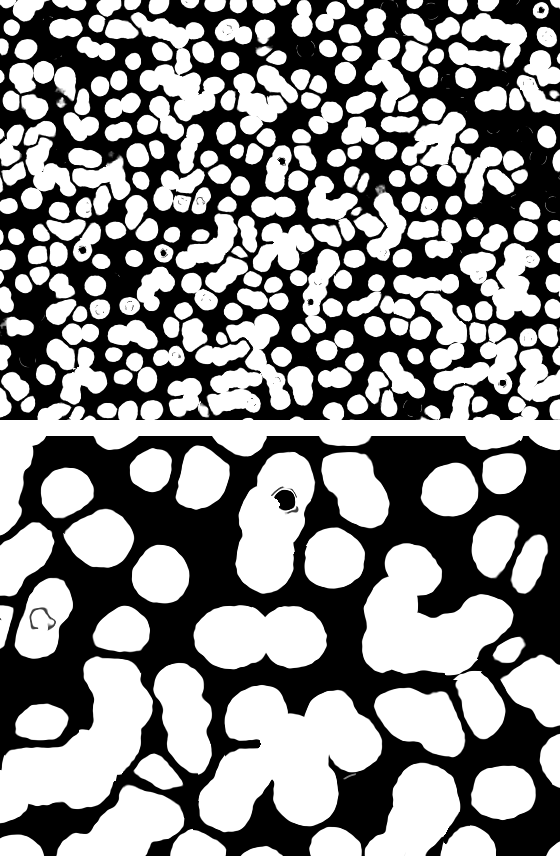
Top, the full canvas; bottom, a detail of the centre.
Give the GLSL for this pattern, as a Shadertoy shader.

```glsl
// Dense field of white rounded cells, single and in short chains, on black.

// Lengths are fractions of the canvas height, chances run from 0 to 1.
const float PITCH = 0.060;          // spacing of the cell sites
const float JITTER = 0.60;          // wander of a site, in pitches
const float RADIUS_MIN = 0.0195;
const float RADIUS_MAX = 0.0275;
const float STRETCH = 0.12;         // how oval a cell may be
const float PAIR_CHANCE = 0.34;     // sites with two or more cells
const float TRIPLE_CHANCE = 0.10;   // sites with three cells
const float LINK = 1.30;            // spacing in a chain, in radii
const float NECK = 0.006;           // rounding where chained cells meet
const float EMPTY_CHANCE = 0.06;    // sites without a cell
const float SEAM_CHANCE = 0.60;     // neighbours kept apart
const float SEAM = 0.0028;          // half width of the dark gap
const float ROUGHNESS = 0.0022;     // ragged outline
const float RING_CHANCE = 0.09;     // cells with a broken inner ring
const float HOLE_CHANCE = 0.012;    // cells with a dark core
const float LINE = 0.0007;          // half width of fine marks
const vec3 BACKGROUND = vec3(0.0);
const vec3 CELL = vec3(1.0);
const vec3 RING = vec3(0.25);
const vec3 GHOST = vec3(0.5);

float hash(vec2 p) {
    return fract(sin(dot(p, vec2(127.1, 311.7))) * 43758.55);
}

float noise(vec2 p) {
    vec2 i = floor(p), f = fract(p);
    f = f * f * (3.0 - 2.0 * f);
    return mix(mix(hash(i), hash(i + vec2(1, 0)), f.x),
               mix(hash(i + vec2(0, 1)), hash(i + vec2(1, 1)), f.x), f.y);
}

float smoothMin(float a, float b, float k) {
    float h = max(k - abs(a - b), 0.0) / k;
    return min(a, b) - 0.25 * h * h * k;
}

float ovalDistance(vec2 p, vec2 radii) {
    return (length(p / radii) - 1.0) * min(radii.x, radii.y);
}

// One to three ovals in a slightly bent row
float chainDistance(vec2 p, vec2 id, float radius) {
    float pick = hash(id + 5.31);
    float count = 1.0 + step(pick, PAIR_CHANCE) + step(pick, TRIPLE_CHANCE);
    float angle = 6.2832 * hash(id + 7.73);
    float c = cos(angle), s = sin(angle);
    p = mat2(c, -s, s, c) * p;
    float bend = hash(id + 9.17) - 0.5;
    float d = 10.0;
    for (float i = 0.0; i < count; i++) {
        float t = i - 0.5 * (count - 1.0);
        float stretch = 1.0 + STRETCH * (2.0 * hash(id + 3.37 + 1.93 * i) - 1.0);
        float size = radius * mix(0.92, 1.08, hash(id + 11.41 + 2.17 * i));
        vec2 center = radius * vec2(LINK * t, bend * t * t);
        d = smoothMin(d, ovalDistance(p - center, size * vec2(stretch, 1.0 / stretch)), NECK);
    }
    return d;
}

// Coverage of the area where d is negative
float fill(float d, float pixel) {
    return 1.0 - smoothstep(-0.6 * pixel, 0.6 * pixel, d);
}

void mainImage(out vec4 fragColor, in vec2 fragCoord) {
    vec2 uv = fragCoord / iResolution.y;
    float pixel = 1.0 / iResolution.y;
    vec2 home = floor(uv / PITCH);

    // Two nearest sites, and the outline of the nearest empty one
    float first = 10.0, second = 10.0, ghost = 10.0, nearRadius = RADIUS_MIN;
    vec2 firstId = home, secondId = home, local = vec2(0.0);
    for (int y = -2; y <= 2; y++)
    for (int x = -2; x <= 2; x++) {
        vec2 id = home + vec2(x, y);
        vec2 wander = JITTER * (vec2(hash(id), hash(id + 2.61)) - 0.5);
        vec2 site = id + 0.5 + wander + vec2(0.5 * mod(id.y, 2.0) - 0.25, 0.0);
        vec2 p = uv - site * PITCH;
        float radius = mix(RADIUS_MIN, RADIUS_MAX, hash(id + 4.19));
        if (hash(id + 6.83) < EMPTY_CHANCE) {
            ghost = min(ghost, abs(length(p) - 0.8 * radius));
            continue;
        }
        float d = chainDistance(p, id, radius);
        if (d < first) {
            second = first; secondId = firstId;
            first = d; firstId = id;
            local = p; nearRadius = radius;
        } else if (d < second) {
            second = d; secondId = id;
        }
    }

    // Dark seam between some neighbours, then a ragged edge
    float d = first;
    if (hash(firstId + secondId + 0.57) < SEAM_CHANCE)
        d = -smoothMin(-d, 0.5 * (second - first) - SEAM, NECK);
    d += ROUGHNESS * (noise(uv * 70.0) - 0.5) + 0.5 * ROUGHNESS * (noise(uv * 230.0) - 0.5);

    // Broken fine marks: rings inside cells, traces in the gaps
    float breaks = smoothstep(0.52, 0.66, noise(uv * 140.0));
    float traces = smoothstep(0.66, 0.76, noise(uv * 90.0 + 31.0));
    float mark = hash(firstId + 8.47);
    float core = length(local) + 0.005 * (noise(uv * 160.0) - 0.5);
    float ring = fill(abs(core - 0.42 * nearRadius) - LINE, pixel) * breaks * step(mark, RING_CHANCE);
    float hole = fill(core - 0.33 * nearRadius, pixel) * step(mark, HOLE_CHANCE);

    vec3 color = mix(BACKGROUND, GHOST, fill(ghost - LINE, pixel) * traces);
    vec3 inside = mix(mix(CELL, RING, ring), BACKGROUND, hole);
    color = mix(color, inside, fill(d, pixel));
    fragColor = vec4(color, 1.0);
}
```
